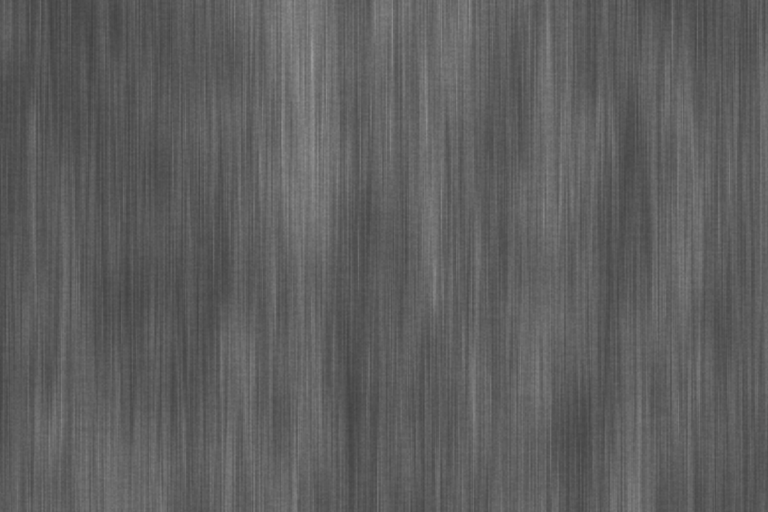
This texture is drawn by a WebGL 2 fragment shader. Its source:

```glsl
#version 300 es
precision highp float;
precision highp int;
// Dark brushed metal: fine vertical streaks over soft, cloudy vertical bands.

uniform vec2 u_resolution;
out vec4 fragColor;

// Lengths are in canvas heights, frequencies in cells per canvas height.
const float BASE_GREY = 0.360;
const float HIGHLIGHT_SKEW = 1.5; // stretches light tones, compresses dark ones

const vec2 WIDE_BAND_FREQ = vec2(5.0, 1.1);
const vec2 BAND_FREQ = vec2(13.0, 1.9);
const vec2 RIBBON_FREQ = vec2(45.0, 3.5);
const vec2 STREAK_FREQ = vec2(125.0, 5.0);
const vec2 HAIR_FREQ = vec2(290.0, 7.0);
const vec2 SCRATCH_FREQ = vec2(240.0, 6.0);
const vec2 CLOUD_FREQ = vec2(13.0, 9.0);
const vec2 WEFT_FREQ = vec2(24.0, 230.0);
const vec2 GRAIN_FREQ = vec2(260.0, 260.0);

const float WIDE_BAND_GAIN = 0.050;
const float BAND_GAIN = 0.045;
const float RIBBON_GAIN = 0.023;
const float STREAK_GAIN = 0.021;
const float HAIR_GAIN = 0.045;
const float SCRATCH_GAIN = 0.045;
const float CLOUD_GAIN = 0.021;
const float WEFT_GAIN = 0.008;
const float GRAIN_GAIN = 0.020;

const float SHEEN_X = 0.375;      // fraction of the canvas width
const float SHEEN_WIDTH = 0.065;
const float SHEEN_GAIN = 0.050;

// Integer hash of a lattice cell, from -1 to 1.
float hash(ivec2 cell, int seed) {
    uint h = uint(cell.x) * 1597334677u
           ^ uint(cell.y) * 3812015801u
           ^ uint(seed) * 2798796415u;
    h = (h ^ (h >> 16)) * 2146121005u;
    h = (h ^ (h >> 15)) * 2221713035u;
    h ^= h >> 16;
    return float(h >> 8) / 8388608.0 - 1.0;
}

// Noise along one column; a random phase keeps neighbours out of step.
float columnNoise(int column, float y, int seed) {
    y += 7.0 * hash(ivec2(column, -1000), seed);
    float row = floor(y);
    float t = smoothstep(0.0, 1.0, y - row);
    ivec2 cell = ivec2(column, int(row));
    return mix(hash(cell, seed), hash(cell + ivec2(0, 1), seed), t);
}

// Smooth blend of neighbouring columns, from -1 to 1.
float streakNoise(vec2 p, int seed) {
    float column = floor(p.x);
    float t = smoothstep(0.0, 1.0, p.x - column);
    int c = int(column);
    return mix(columnNoise(c, p.y, seed), columnNoise(c + 1, p.y, seed), t);
}

// Streaks that fade out once their cells are smaller than a pixel.
float layer(vec2 p, vec2 freq, int seed) {
    float cellsPerPixel = max(freq.x, freq.y) / u_resolution.y;
    float visible = 1.0 - smoothstep(1.0, 2.0, cellsPerPixel);
    return visible * streakNoise(p * freq, seed);
}

void main() {
    vec2 p = gl_FragCoord.xy / u_resolution.y;
    float across = gl_FragCoord.x / u_resolution.x;
    float tone = 0.0;

    // Broad, soft light and dark bands
    tone += WIDE_BAND_GAIN * layer(p, WIDE_BAND_FREQ, 1);
    tone += BAND_GAIN * layer(p, BAND_FREQ, 2);
    tone += CLOUD_GAIN * layer(p, CLOUD_FREQ, 3);

    // One brighter sheen running the full height
    float offset = (across - SHEEN_X) * u_resolution.x / u_resolution.y;
    tone += SHEEN_GAIN * exp(-pow(abs(offset) / SHEEN_WIDTH, 2.0));

    // Fine brushing, from ribbons down to hairlines
    tone += RIBBON_GAIN * layer(p, RIBBON_FREQ, 4);
    tone += STREAK_GAIN * layer(p, STREAK_FREQ, 5);
    tone += HAIR_GAIN * layer(p, HAIR_FREQ, 6);

    // Sparse bright scratches
    tone += SCRATCH_GAIN * smoothstep(0.5, 1.0, layer(p, SCRATCH_FREQ, 7));

    // Faint cross texture and grain
    tone += WEFT_GAIN * layer(p, WEFT_FREQ, 8);
    tone += GRAIN_GAIN * layer(p, GRAIN_FREQ, 9);

    float grey = BASE_GREY + tone + HIGHLIGHT_SKEW * tone * tone;
    fragColor = vec4(vec3(clamp(grey, 0.0, 1.0)), 1.0);
}
```
